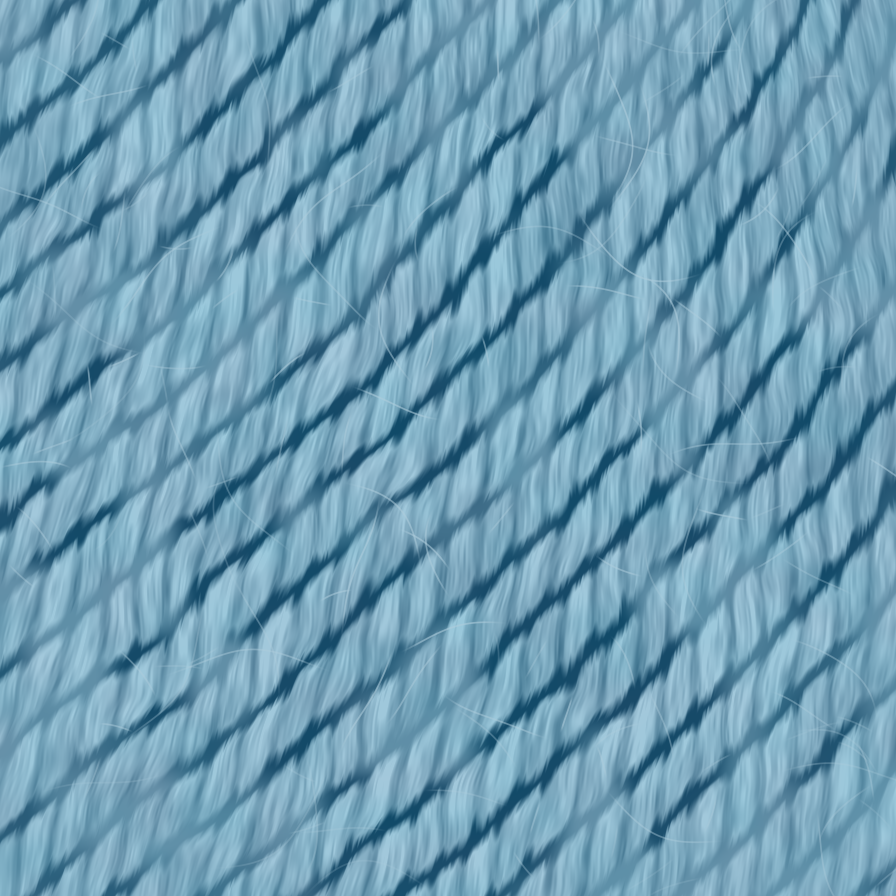
A Shadertoy shader for this texture:

```glsl
#define DEEP vec3(0.07, 0.28, 0.40)
#define PALE vec3(0.56, 0.73, 0.81)
#define HAIR vec3(0.68, 0.80, 0.86)
#define BASE_ANGLE 0.63
#define BEND 0.13
#define BEND_GROWTH 2.4
#define SPACING 0.067
#define PLY_LENGTH 0.057
#define TWIST 0.68
#define HAIRS 150

float hash(vec2 p) {
    vec3 q = fract(vec3(p.xyx) * 0.1031);
    q += dot(q, q.yzx + 33.33);
    return fract((q.x + q.y) * q.z);
}

float noise(vec2 p) {
    vec2 i = floor(p), f = fract(p);
    f = f * f * (3.0 - 2.0 * f);
    return mix(mix(hash(i), hash(i + vec2(1, 0)), f.x),
               mix(hash(i + vec2(0, 1)), hash(i + vec2(1, 1)), f.x), f.y);
}

// Brightness of the twisted strands, 0 in the gaps to about 1 on the plies
float yarn(vec2 p) {
    // Parallel strands curve upwards more and more towards the upper right
    vec2 forward = vec2(cos(BASE_ANGLE), sin(BASE_ANGLE));
    vec2 q = p - 0.5;
    float s = dot(q, forward);
    float n = dot(q, vec2(forward.y, -forward.x));
    float slope = BEND * exp(BEND_GROWTH * s);
    float across = (n + slope / BEND_GROWTH) / SPACING;
    across += 0.3 * (noise(p * 5.0) - 0.5) + 0.16 * (noise(p * 17.0 + 9.0) - 0.5);
    float id = floor(across);
    float side = 2.0 * fract(across) - 1.0;

    // Arc length, kept square to the strand
    float along = s + slope * slope / (4.0 * BEND_GROWTH);
    along -= 0.5 * SPACING * side * slope / (1.0 + slope * slope);

    // Plies wind round each strand
    float seed = hash(vec2(id + 60.0, 3.0));
    float phase = along / PLY_LENGTH + TWIST * (side + 0.16 * side * side * side);
    phase += seed * 7.0 + 0.5 * noise(vec2(along * 9.0 + 30.0, id + 80.0));
    float ply = floor(phase);
    float offset = abs(fract(phase) - 0.5);
    float groove = smoothstep(0.22, 0.5, offset);

    // Fine fibres run lengthwise in the plies
    float run = along / PLY_LENGTH - side;
    float bend = phase + 0.14 * noise(vec2(run * 0.9, phase * 1.5) + id * 5.0);
    float coarse = noise(vec2(bend * 6.0, run * 0.8) + id * 17.0);
    float fine = noise(vec2(bend * 15.0, run * 1.3) + id * 31.0);

    float tone = 0.95 - 0.30 * groove + 0.24 * (coarse - 0.5) + 0.30 * (fine - 0.5);
    tone += 0.14 * (hash(vec2(ply + 200.0, id + 60.0)) - 0.5) * (1.0 - groove);
    tone += 0.12 * (noise(p * 11.0 + 40.0) - 0.5) - 0.08 * side;

    // Fuzzy, scalloped edges sink into gaps of varying depth
    float gap = 0.02 + 0.6 * smoothstep(0.35, 0.8, noise(p * 12.0 + 21.0));
    float edge = abs(side + 0.05) + 0.2 * groove + 0.24 * (fine - 0.5);
    float body = 1.0 - smoothstep(0.66, 1.02, edge);
    body *= 1.0 - smoothstep(0.9, 1.0, abs(side));
    return mix(gap, tone, body);
}

// Coverage of one loose, gently curved hair
float looseHair(vec2 p, float n, float pixel) {
    vec2 start = vec2(hash(vec2(n, 1.0)), hash(vec2(n, 2.0)));
    float turn = 6.2832 * hash(vec2(n, 3.0));
    float reach = mix(0.02, 0.1, pow(hash(vec2(n, 4.0)), 2.0));
    float curve = 12.0 * (hash(vec2(n, 5.0)) - 0.5);
    vec2 d = p - start;
    d = vec2(d.x * cos(turn) + d.y * sin(turn), d.y * cos(turn) - d.x * sin(turn));
    float slope = 2.0 * curve * d.x + 0.16 * cos(d.x * 40.0 + n);
    float height = curve * d.x * d.x + 0.004 * sin(d.x * 40.0 + n);
    float dist = abs(d.y - height) / sqrt(1.0 + slope * slope);
    float line = 1.0 - smoothstep(0.0002, 0.0006 + pixel, dist);
    float fade = 1.0 - smoothstep(0.5 * reach, reach, abs(d.x));
    return line * fade * mix(0.2, 0.6, hash(vec2(n, 6.0)));
}

void mainImage(out vec4 fragColor, in vec2 fragCoord) {
    float pixel = 1.0 / min(iResolution.x, iResolution.y);
    vec2 p = fragCoord * pixel;

    // Four samples smooth the fibres and edges
    float tone = 0.0;
    for (int i = 0; i < 4; i++) {
        vec2 jitter = vec2(i % 2, i / 2) * 0.5 - 0.25;
        tone += 0.25 * yarn(p + jitter * pixel);
    }

    // Corners fall softly out of focus
    float blur = smoothstep(0.4, 0.75, length(p - vec2(0.5)));
    tone = mix(tone, 0.74, 0.3 * blur);
    vec3 color = mix(DEEP, PALE, clamp(tone, 0.0, 1.12));

    // Cool tint shifts between patches of wool
    color.r -= 0.04 * (noise(p * 23.0 + 70.0) - 0.5);

    for (int i = 0; i < HAIRS; i++) {
        color = mix(color, HAIR, looseHair(p, float(i) + 1.0, pixel) * (1.0 - 0.5 * blur));
    }
    fragColor = vec4(color, 1.0);
}
```
